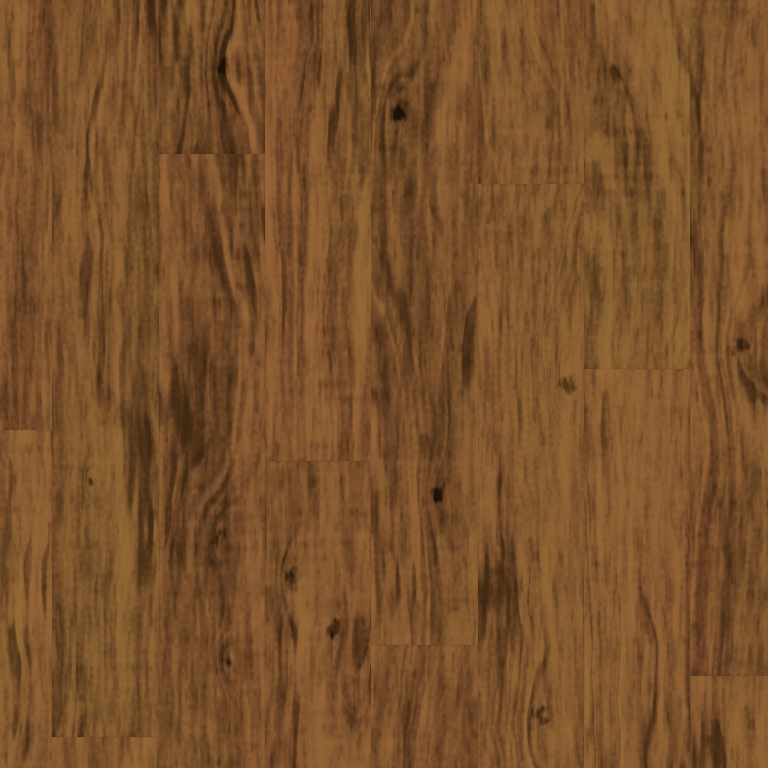
Reproduce this texture procedurally as a Shadertoy shader.

```glsl
// Draws a floor of long, warm brown hardwood planks with figured grain and knots.
#define PLANK_WIDTH 0.1385
#define FIRST_SEAM 0.068
#define BASE_TONE 0.84
#define RING_COUNT 95.0
#define RING_DEPTH 0.25
#define FIBER_DEPTH 0.30
#define STREAK_DEPTH 0.62
#define KNOT_RADIUS 0.011
#define KNOT_CHANCE 0.6
#define SEAM_DEPTH 0.08
#define DARK_WOOD vec3(0.25, 0.16, 0.07)
#define LIGHT_WOOD vec3(0.56, 0.38, 0.20)

float hash(vec2 p) {
    return fract(sin(dot(p, vec2(127.1, 311.7))) * 43758.5453);
}

// Value noise from -1 to 1
float noise(vec2 p) {
    vec2 cell = floor(p);
    vec2 f = fract(p);
    f = f * f * (3.0 - 2.0 * f);
    float low = mix(hash(cell), hash(cell + vec2(1, 0)), f.x);
    float high = mix(hash(cell + vec2(0, 1)), hash(cell + vec2(1, 1)), f.x);
    return 2.0 * mix(low, high, f.y) - 1.0;
}

// End joint height of a plank column, staggered along the floor
float jointHeight(float column) {
    return fract(0.44 - 0.4 * column + 0.16 * floor(column * 0.5));
}

// x: dark core, y: stained halo, z: push on the growth rings
vec3 knots(vec2 p, vec2 plank, vec2 corner) {
    vec3 sum = vec3(0.0);
    float ragged = noise(p * vec2(150.0, 100.0)) + 0.6 * noise(p * vec2(280.0, 160.0));
    for (int i = 0; i < 3; i++) {
        vec2 id = plank + float(i) * vec2(5.3, 2.9) + 11.0;
        float present = step(hash(id + 0.7), KNOT_CHANCE);
        float radius = KNOT_RADIUS * mix(0.4, 1.2, hash(id + 1.9));
        vec2 center = corner + vec2(PLANK_WIDTH * mix(0.15, 0.85, hash(id)), hash(id + 3.1));
        vec2 d = p - center;
        d.x += 0.25 * d.y * (hash(id + 4.3) - 0.5);
        float dist = length(d * vec2(1.0, 0.75));
        float core = 1.0 - smoothstep(0.1, 1.15, dist / radius + 0.5 * ragged);
        vec2 stain = d / (radius * vec2(1.6, 5.0));
        vec2 swirl = d / (radius * vec2(2.4, 5.5));
        sum += present * vec3(core, exp(-dot(stain, stain)), exp(-dot(swirl, swirl)));
    }
    return sum;
}

void mainImage(out vec4 fragColor, in vec2 fragCoord) {
    vec2 uv = fragCoord / iResolution.y;
    float pixel = 1.0 / iResolution.y;

    // Plank layout
    float column = floor((uv.x - FIRST_SEAM) / PLANK_WIDTH) + 1.0;
    float joint = jointHeight(column);
    float row = floor(uv.y - joint);
    vec2 plank = vec2(column, row);
    vec2 corner = vec2(FIRST_SEAM + (column - 1.0) * PLANK_WIDTH, joint + row);
    vec2 local = uv - corner;
    float seed = hash(plank + 7.7);
    vec2 p = uv + vec2(seed * 9.0, hash(plank + 2.2) * 7.0);
    p.x += 0.006 * noise(p * vec2(6.0, 4.0)) + 0.0012 * noise(p * vec2(30.0, 28.0));
    vec3 knot = knots(uv, plank, corner);

    // Growth rings: contours of a warped height field form arches and loops
    float figure = mix(2.5, 9.0, hash(plank + 5.1));
    float height = RING_COUNT * p.x
        + figure * noise(p * vec2(11.0, 2.4))
        + 1.3 * noise(p * vec2(26.0, 8.0))
        + 0.35 * noise(p * vec2(70.0, 25.0))
        + 3.5 * knot.z;
    float rings = noise(vec2(height, seed * 50.0)) + 0.7 * noise(vec2(height * 2.3, seed * 30.0));
    float ringStrength = 0.75 + 0.6 * noise(p * vec2(14.0, 3.0) + 4.0);

    // Broad shading, long fibers, short pores and faint cross figure
    float broad = noise(p * vec2(19.0, 3.5) + 8.0);
    float strands = noise(p * vec2(70.0, 3.0) + 17.0);
    float fibers = 0.6 * noise(p * vec2(125.0, 9.0)) + 0.7 * noise(p * vec2(240.0, 26.0));
    float pores = smoothstep(0.3, 0.85, noise(p * vec2(250.0, 50.0) + 3.0));
    float crossFigure = noise(p * vec2(24.0, 100.0)) * (0.5 + 0.5 * noise(p * vec2(12.0, 5.0)));
    float mottle = noise(p * vec2(290.0, 190.0));

    // Dark mineral streaks follow the rings and gather around knots
    float streakLine = noise(vec2(height * 1.2, p.y * 6.0) + 6.0)
        + 0.5 * noise(p * vec2(140.0, 18.0));
    float streakZone = smoothstep(-0.25, 0.6, noise(p * vec2(16.0, 3.2) + 13.0));
    float streaks = smoothstep(0.1, 0.75, streakLine) * (0.1 + 0.9 * streakZone);
    float stain = knot.y * smoothstep(-0.3, 0.5, streakLine);

    float tone = BASE_TONE + 0.14 * (seed - 0.5)
        + RING_DEPTH * ringStrength * rings
        + 0.19 * broad
        + 0.10 * strands
        + FIBER_DEPTH * fibers
        + 0.12 * crossFigure
        + 0.10 * mottle
        - 0.20 * pores
        - STREAK_DEPTH * streaks
        - 0.6 * stain;

    // Soft shoulder and toe keep most of the wood within its colours
    tone = tone > 0.8 ? 0.8 + 0.36 * (1.0 - exp(-(tone - 0.8) / 0.36)) : tone;
    tone = tone < 0.3 ? 0.3 - 0.5 * (1.0 - exp((tone - 0.3) / 0.5)) : tone;
    tone -= 0.75 * min(knot.x, 1.0);

    // Faint seams between planks
    float side = min(local.x, PLANK_WIDTH - local.x);
    float end = min(local.y, 1.0 - local.y);
    float seam = 1.0 - smoothstep(0.0, 0.0012 + pixel, min(side, end));
    tone -= SEAM_DEPTH * seam;

    // Colour, reddest in the middle tones, drifting between reddish and golden
    tone = max(tone, -0.45);
    vec3 wood = mix(DARK_WOOD, LIGHT_WOOD, tone);
    wood += max(tone * (1.0 - tone), 0.0) * vec3(0.01, -0.035, 0.02);
    float warmth = 0.6 * noise(p * vec2(10.0, 2.0) + 21.0) + 0.5 * (hash(plank + 9.4) - 0.5);
    wood *= 1.0 + warmth * vec3(0.03, -0.03, 0.04);
    fragColor = vec4(clamp(wood, 0.03, 1.0), 1.0);
}
```
